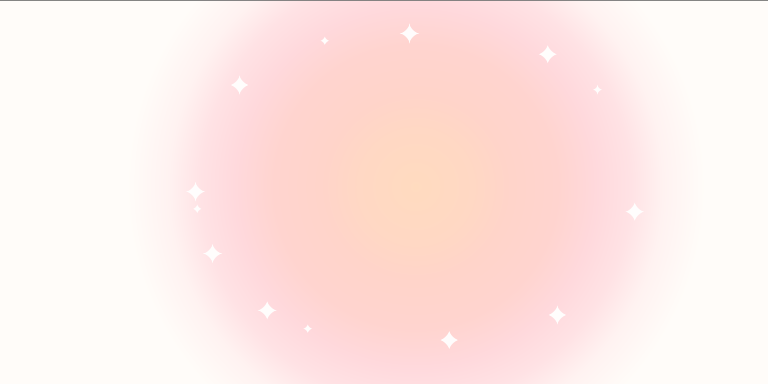
This background is drawn by a WebGL 2 fragment shader. Its source:

```glsl
#version 300 es
precision highp float;
// A soft round glow, peach at its heart and pink at its rim, on a cream ground.
// Radial colour stops shade the glow; a loop sets four-pointed sparkles on a
// wide, uneven ring around it, and a thin grey rule closes the upper edge.

uniform vec2 u_resolution;
out vec4 fragColor;

// Lengths are in canvas heights; the glow is placed as a share of the canvas.
const vec2 GLOW_CENTER = vec2(0.542, 0.513);
const int STOPS = 8;
const float STOP_RADIUS[STOPS] = float[](
    0.0, 0.15, 0.25, 0.37, 0.47, 0.56, 0.645, 0.75);
const vec3 STOP_COLOR[STOPS] = vec3[](
    vec3(1.0, 0.858, 0.750), vec3(1.0, 0.846, 0.768),
    vec3(1.0, 0.830, 0.792), vec3(1.0, 0.832, 0.812),
    vec3(1.0, 0.850, 0.864), vec3(1.0, 0.887, 0.897),
    vec3(1.0, 0.950, 0.945), vec3(1.0, 0.988, 0.975));

const int SPARKLES = 13;
const float FIRST_ANGLE = 150.0;   // degrees, then clockwise
const float ANGLE_STEP = 27.4;
const float ANGLE_BUNCHING = 44.0; // draws sparkles together at lower left
const float BUNCHING_POWER = 2.2;
const float GAP_ANGLE = 16.0;      // extra turn of every fifth sparkle
const float RING_HEIGHT = 0.400;
const float RING_STRETCH = 0.175;  // extra radius towards the sides
const float LARGE_SPARKLE = 0.024;
const float SMALL_SPARKLE = 0.011;
const float SPARKLE_POWER = 0.70;  // below one gives hollow sides
const float SPARKLE_OPACITY = 0.95;
const vec3 SPARKLE_COLOR = vec3(1.0, 0.998, 0.995);

const float RULE_WIDTH = 0.0024;
const vec3 RULE_COLOR = vec3(0.48);
const float PI = 3.14159;

vec3 glowColor(float radius) {
    vec3 color = STOP_COLOR[0];
    for (int i = 1; i < STOPS; i++) {
        float blend = (radius - STOP_RADIUS[i - 1])
                    / (STOP_RADIUS[i] - STOP_RADIUS[i - 1]);
        color = mix(color, STOP_COLOR[i], clamp(blend, 0.0, 1.0));
    }
    return color;
}

// Sparkle position relative to the centre of the glow.
vec2 sparkleOffset(float index) {
    float progress = index / float(SPARKLES - 1);
    float bunching = ANGLE_BUNCHING * sin(PI * pow(progress, BUNCHING_POWER));
    float gap = mod(index + 2.0, 5.0) < 0.5 ? GAP_ANGLE : 0.0;
    float angle = radians(FIRST_ANGLE - ANGLE_STEP * index - bunching - gap);
    vec2 direction = vec2(cos(angle), sin(angle));
    return direction * (RING_HEIGHT + RING_STRETCH * direction.x * direction.x);
}

// About every third or fourth sparkle is small.
float sparkleSize(float index) {
    return mod(index + 2.9, 3.4) < 0.9 ? SMALL_SPARKLE : LARGE_SPARKLE;
}

float sparkleMask(vec2 p, float size, float pixel) {
    vec2 arms = pow(abs(p) + 1e-5, vec2(SPARKLE_POWER));
    float edge = pow(arms.x + arms.y, 1.0 / SPARKLE_POWER) - size;
    return 1.0 - smoothstep(-pixel, pixel * 1.5, edge);
}

void main() {
    float pixel = 1.0 / u_resolution.y;
    vec2 uv = gl_FragCoord.xy * pixel;
    vec2 center = GLOW_CENTER * vec2(u_resolution.x * pixel, 1.0);
    vec2 p = uv - center;

    vec3 color = glowColor(length(p));

    // Sparkles
    for (int i = 0; i < SPARKLES; i++) {
        float index = float(i);
        float mask = sparkleMask(p - sparkleOffset(index), sparkleSize(index), pixel);
        color = mix(color, SPARKLE_COLOR, mask * SPARKLE_OPACITY);
    }

    // Rule along the upper edge
    float rule = clamp((RULE_WIDTH - (1.0 - uv.y)) / pixel + 0.5, 0.0, 1.0);
    fragColor = vec4(mix(color, RULE_COLOR, rule), 1.0);
}
```
